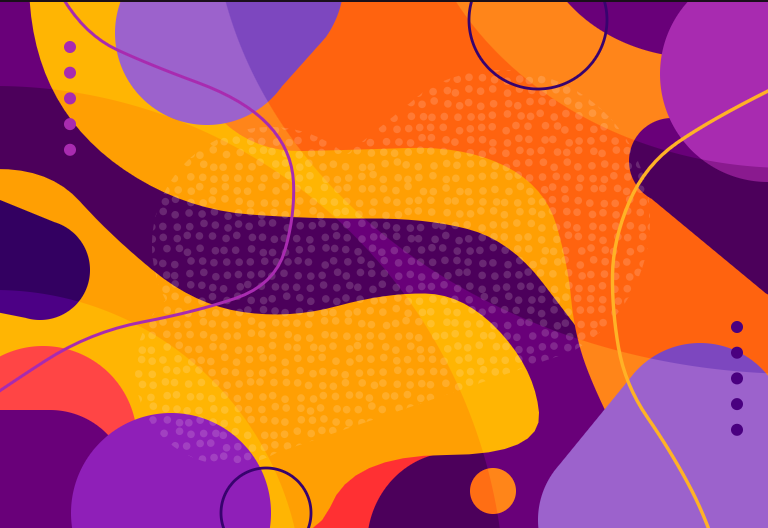
Give the GLSL for this background, as a WebGL 2 fragment shader.

```glsl
#version 300 es
precision highp float;
uniform vec2 u_resolution;
out vec4 fragColor;

float pixel; // size of one pixel in canvas units
float glow;  // 1 inside the lighter translucent sweeps

float cover(float d) { return clamp(0.5 - d / pixel, 0.0, 1.0); }

vec2 hash2(vec2 p) {
  return fract(sin(vec2(dot(p, vec2(127.1, 311.7)), dot(p, vec2(269.5, 183.3)))) * 43758.5453);
}

float disc(vec2 p, vec2 c, float r) { return length(p - c) - r; }

float ellipse(vec2 p, vec2 c, vec2 r) { return (length((p - c) / r) - 1.0) * min(r.x, r.y); }

// Capsule whose radius changes along its length
float taper(vec2 p, vec2 a, vec2 b, float ra, float rb) {
  float h = clamp(dot(p - a, b - a) / dot(b - a, b - a), 0.0, 1.0);
  return length(p - mix(a, b, h)) - mix(ra, rb, h);
}

// Signed distance to a closed quadratic B-spline
float spline(vec2 p, vec2 c[12]) {
  float d = 1e3, side = 1.0;
  vec2 a = 0.5 * (c[11] + c[0]);
  for (int i = 0; i < 12; i++) {
    vec2 m0 = 0.5 * (c[(i + 11) % 12] + c[i]);
    vec2 m1 = 0.5 * (c[i] + c[(i + 1) % 12]);
    for (int k = 1; k <= 8; k++) {
      float t = float(k) / 8.0;
      vec2 b = mix(mix(m0, c[i], t), mix(c[i], m1, t), t);
      vec2 e = b - a, w = p - a;
      vec2 q = w - e * clamp(dot(w, e) / dot(e, e), 0.0, 1.0);
      d = min(d, dot(q, q));
      if ((a.y > p.y) != (b.y > p.y) && w.x < w.y * e.x / e.y) side = -side;
      a = b;
    }
  }
  return side * sqrt(d);
}

// Jittered grid of small round spots
float spots(vec2 p) {
  vec2 g = p / 0.122, cell = floor(g);
  float d = 9.0;
  for (int y = -1; y <= 1; y++)
    for (int x = -1; x <= 1; x++) {
      vec2 id = cell + vec2(x, y);
      d = min(d, length(g - id - 0.5 - 0.45 * (hash2(id) - 0.5)));
    }
  return (d - 0.31) * 0.122;
}

// Column of five dots
float dotColumn(vec2 p, vec2 top) {
  p -= top;
  p.y -= 0.257 * clamp(round(p.y / 0.257), 0.0, 4.0);
  return length(p) - 0.06;
}

vec3 paint(vec3 col, float d, vec3 shade, vec3 lit) {
  return mix(col, mix(shade, lit, glow), cover(d));
}

void main() {
  // Canvas is 5.28 units tall, y measured down from the top
  pixel = 5.28 / u_resolution.y;
  vec2 p = vec2(gl_FragCoord.x, u_resolution.y - gl_FragCoord.y) * pixel;

  // Light sweeps
  float lowerArc = cover(ellipse(p, vec2(-0.05, 6.02), vec2(5.1, 5.16)));
  float upperArc = cover(ellipse(p, vec2(8.0, -1.0), vec2(5.88, 4.74)));
  float corners = max(cover(ellipse(p, vec2(-0.05, 6.0), vec2(3.08, 3.1))),
                      cover(ellipse(p, vec2(7.9, -1.5), vec2(3.8, 3.18))));
  glow = max((1.0 - lowerArc) * (1.0 - upperArc), corners);

  vec3 plum = vec3(0.30, 0.0, 0.355), plumLit = vec3(0.41, 0.0, 0.475);
  vec3 amber = vec3(1.0, 0.625, 0.01), amberLit = vec3(1.0, 0.71, 0.01);
  vec3 orange = vec3(1.0, 0.39, 0.06), orangeLit = vec3(1.0, 0.52, 0.10);
  vec3 red = vec3(1.0, 0.19, 0.20), redLit = vec3(1.0, 0.27, 0.27);
  vec3 lilac = vec3(0.49, 0.28, 0.75), lilacLit = vec3(0.61, 0.385, 0.80);
  vec3 magenta = vec3(0.66, 0.17, 0.69), indigo = vec3(0.20, 0.0, 0.38);

  // Flowing bands
  vec3 col = mix(plum, plumLit, glow);
  col = paint(col, ellipse(p, vec2(4.0, 5.45), vec2(0.95, 1.0)), red, redLit);
  col = paint(col, ellipse(p, vec2(4.55, 5.45), vec2(0.88, 0.93)), plum, plumLit);
  col = paint(col, spline(p, vec2[12](vec2(0.28, -0.8), vec2(0.3, 0.5), vec2(0.84, 1.46),
    vec2(1.9, 2.1), vec2(3.1, 2.19), vec2(4.25, 2.18), vec2(5.1, 2.4), vec2(5.75, 3.25),
    vec2(5.9, 3.45), vec2(7.0, 3.6), vec2(7.0, -0.8), vec2(3.0, -1.0))), amber, amberLit);
  col = paint(col, spline(p, vec2[12](vec2(2.15, -1.0), vec2(1.9, 0.9), vec2(2.55, 1.52),
    vec2(3.5, 1.5), vec2(4.65, 1.46), vec2(5.45, 1.86), vec2(5.68, 2.65), vec2(5.74, 3.3),
    vec2(5.92, 3.85), vec2(6.4, 4.8), vec2(9.0, 4.8), vec2(9.0, -1.5))), orange, orangeLit);
  col = paint(col, spline(p, vec2[12](vec2(-0.6, 1.7), vec2(0.5, 1.68), vec2(1.1, 2.35),
    vec2(1.95, 3.05), vec2(2.9, 3.19), vec2(3.85, 2.93), vec2(4.65, 2.94), vec2(5.35, 3.7),
    vec2(5.43, 4.55), vec2(3.5, 4.55), vec2(3.1, 5.6), vec2(-1.0, 6.0))), amber, amberLit);

  // Shapes at the right and left sides
  col = paint(col, ellipse(p, vec2(7.0, -0.8), vec2(1.65, 1.38)), plum, plumLit);
  col = paint(col, taper(p, vec2(6.72, 1.61), vec2(8.0, 2.3), 0.43, 0.72), plum, plumLit);
  col = paint(col, disc(p, vec2(7.68, 0.74), 1.08), vec3(0.54, 0.10, 0.56), magenta);
  col = paint(col, taper(p, vec2(-0.6, 2.4), vec2(0.4, 2.7), 0.6, 0.5), indigo, vec3(0.30, 0.0, 0.52));
  col = paint(col, ellipse(p, vec2(0.43, 4.4), vec2(0.94, 0.94)), red, redLit);
  col = paint(col, taper(p, vec2(-0.5, 4.9), vec2(0.5, 4.9), 0.8, 0.8), plum, plumLit);
  col = paint(col, disc(p, vec2(1.71, 5.13), 1.0), vec3(0.50, 0.10, 0.67), vec3(0.56, 0.12, 0.72));

  // Speckled patch
  float patchArea = min(taper(p, vec2(5.0, 2.2), vec2(2.3, 3.7), 1.5, 0.95), disc(p, vec2(2.7, 2.45), 1.18));
  col = mix(col, vec3(1.0, 0.95, 0.95), 0.16 * cover(max(spots(p), patchArea)));

  // Lilac blobs and small disc
  col = paint(col, taper(p, vec2(2.07, 0.33), vec2(2.45, -0.2), 0.92, 0.99), lilac, lilacLit);
  float pebble = min(taper(p, vec2(7.0, 4.3), vec2(6.2, 5.2), 0.87, 0.82),
                     taper(p, vec2(7.0, 4.3), vec2(7.4, 5.4), 0.87, 1.0));
  col = paint(col, pebble, lilac, lilacLit);
  col = paint(col, disc(p, vec2(4.93, 4.91), 0.23), vec3(1.0, 0.43, 0.08), orangeLit);

  // Thin lines, rings and dot columns
  float rings = min(abs(disc(p, vec2(5.38, 0.2), 0.69)), abs(disc(p, vec2(2.66, 5.13), 0.45)));
  col = mix(col, vec3(0.22, 0.01, 0.43), cover(rings - 0.014));
  float wave = spline(p, vec2[12](vec2(0.4, -0.4), vec2(0.85, 0.35), vec2(1.5, 0.65),
    vec2(2.45, 1.0), vec2(2.92, 1.5), vec2(2.95, 2.15), vec2(2.75, 2.85), vec2(1.95, 3.12),
    vec2(0.9, 3.32), vec2(0.0, 3.9), vec2(-1.0, 4.6), vec2(-1.5, -1.0)));
  col = mix(col, magenta, cover(min(abs(wave) - 0.015, dotColumn(p, vec2(0.7, 0.47)))));
  float bend = spline(p, vec2[12](vec2(8.3, 0.6), vec2(7.1, 1.2), vec2(6.45, 1.65),
    vec2(6.13, 2.4), vec2(6.12, 3.1), vec2(6.25, 3.85), vec2(6.7, 4.5), vec2(7.05, 5.15),
    vec2(7.25, 5.8), vec2(9.0, 6.2), vec2(9.5, 3.0), vec2(9.0, 0.6)));
  col = mix(col, vec3(1.0, 0.70, 0.15), cover(abs(bend) - 0.017));
  col = mix(col, vec3(0.29, 0.0, 0.50), cover(dotColumn(p, vec2(7.37, 3.27))));

  // Dark top border
  col = mix(col, vec3(0.10, 0.06, 0.10), cover(p.y - 0.02));
  fragColor = vec4(col, 1.0);
}
```
